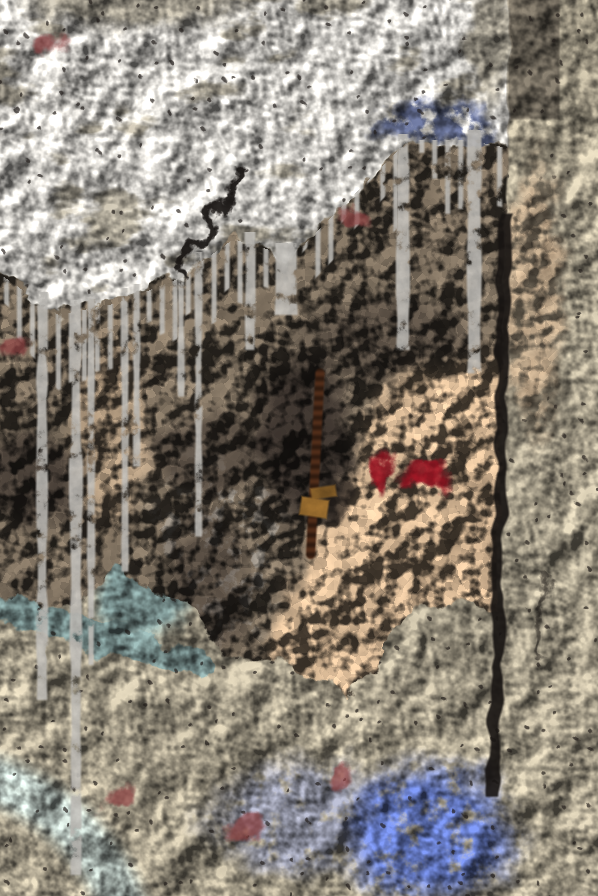
Give the GLSL for this texture, as a Shadertoy shader.

```glsl
// Weathered concrete wall: broken gravel, dripping white paint, rusty bar, dark seam.
const vec2 CANVAS = vec2(5.12, 7.68); // layout units, y down
const vec3 CONCRETE = vec3(.58, .55, .48), WHITE = vec3(.73, .72, .7),
  GRAVEL = vec3(.37, .33, .28), SUNLIT = vec3(.62, .53, .43), SHADOW = vec3(.13, .11, .1),
  BLUE = vec3(.34, .41, .66), TEAL = vec3(.38, .49, .5), ICE = vec3(.62, .68, .67),
  RED = vec3(.55, .07, .12), RUST = vec3(.25, .14, .08), BRASS = vec3(.55, .39, .17);
const vec2 LIGHT = vec2(.85, 1.1); // on gravel, on plaster
// Edge heights every half unit across
const float PAINT_EDGE[10] = float[](2.35, 2.7, 2.6, 2.4, 2.05, 2.2, 1.7, 1.2, 1.2, 1.3);
const float BREAK_EDGE[10] = float[](5.15, 5.2, 4.9, 5.15, 5.65, 5.7, 6., 5.2, 5.2, 5.2);
// Drips: x, lower end, half width
const vec3 DRIPS[11] = vec3[](vec3(.36, 6, .045), vec3(.65, 7.5, .05), vec3(.78, 5.7, .03),
  vec3(1.07, 4.9, .03), vec3(1.17, 4, .03), vec3(1.55, 3.4, .03), vec3(1.7, 4.6, .03),
  vec3(2.14, 3, .04), vec3(2.45, 2.7, .09), vec3(3.45, 3, .055), vec3(4.06, 3.2, .06));
const vec2 STAINS[6] = vec2[](vec2(1, 6.82), vec2(2.92, 6.65), vec2(2.08, 7.08),
  vec2(3.03, 1.86), vec2(.12, 3), vec2(.4, .38));
vec2 p, w; // position, and a ragged copy

float hash(vec2 q) { return fract(sin(dot(q, vec2(127.1, 311.7))) * 4375.85); }
float noise(vec2 q) {
  vec2 i = floor(q), f = fract(q), e = vec2(1, 0);
  f *= f * (3. - 2. * f);
  return mix(mix(hash(i), hash(i + e), f.x), mix(hash(i + e.yx), hash(i + 1.), f.x), f.y);
}
float fbm(vec2 q) {
  float sum = 0., amp = .5;
  for (int i = 0; i < 5; i++, amp *= .5) {
    sum += amp * noise(q);
    q = mat2(1.6, 1.2, -1.2, 1.6) * q + 3.7;
  }
  return sum;
}
// Cellular noise: distance and stone tint
vec2 cells(vec2 q) {
  vec2 best = vec2(9, 0);
  for (int k = 0; k < 9; k++) {
    vec2 c = floor(q) + vec2(k % 3, k / 3) - 1.;
    float d = length(c + vec2(hash(c), hash(c + 41.)) - q);
    if (d < best.x) best = vec2(d, hash(c + 17.));
  }
  return best;
}
// Heights of gravel and plaster
vec2 relief(vec2 q) {
  return vec2(.45 * fbm(q * 2.4) - .09 * cells(q * 6.5).x - .045 * cells(q * 15.).x,
    .13 * fbm(q * 3.5) + .016 * noise(q * 28.));
}
float blob(float x, float y, float rx, float ry) {
  return 1. - smoothstep(.6, 1.25, length((w - vec2(x, y)) / vec2(rx, ry)));
}
float stroke(float d, float r) { return 1. - smoothstep(-.015, .015, d - r); }
float line(vec2 q, vec2 a, vec2 b, float r) {
  b -= a; q -= a;
  return stroke(length(q - b * clamp(dot(q, b) / dot(b, b), 0., 1.)), r);
}
float slab(vec2 c, vec2 size, float tilt) {
  vec2 q = p - c;
  q = abs(q + tilt * vec2(q.y, -q.x)) - size;
  return stroke(max(q.x, q.y), 0.);
}
float profile(float edge[10], float x) {
  float t = clamp(x * 2., 0., 8.99);
  int i = int(t);
  return mix(edge[i], edge[i + 1], fract(t));
}

void mainImage(out vec4 fragColor, in vec2 fragCoord) {
  p = fragCoord / iResolution.xy;
  p = vec2(p.x, 1. - p.y) * CANVAS;
  w = p + .3 * (vec2(fbm(p * 5.), fbm(p * 5. + 19.)) - .48);
  float fine = fbm(p * 9.), tone = .8 + .25 * fbm(p * 1.7 + 5.) + .2 * fine;
  // Regions
  float seamX = 4.37 - .021 * p.y + .05 * (noise(p.yy * 5.) - .5);
  float left = stroke(p.x, seamX), top = profile(PAINT_EDGE, p.x);
  float paint = left * stroke(w.y, top);
  float chipped = blob(4.57, 2.5, .27, 1.2) * (1. - left);
  float rough = left * (1. - paint) * stroke(w.y, profile(BREAK_EDGE, w.x));
  rough = max(rough, .75 * chipped);
  // Smooth concrete with painted marks
  vec3 plain = CONCRETE * tone;
  float teal = max(line(w, vec2(0, 5.2), vec2(1.7, 5.7), .12), blob(1.2, 5.1, .4, .45));
  plain = mix(plain, TEAL, .8 * teal);
  float arc = abs(length(p - vec2(-.6, 8.35)) - 1.75);
  plain = mix(plain, ICE * (.85 + .3 * noise(vec2(arc * 25., p.x))), .8 - .8 * smoothstep(.1, .3, arc));
  float wash = max(blob(3.65, 7.15, .75, .6), .4 * blob(2.6, 7., .8, .5));
  plain = mix(plain, BLUE, wash * smoothstep(.15, .5, fine));
  plain = mix(plain, SHADOW, .45 * slab(vec2(4.57, .4), vec2(.22, .62), 0.));
  // Gravel, sunlit and shaded
  float sun = smoothstep(-.1, .12, w.x - 3.3 + .46 * (w.y - 3.3)) * smoothstep(3.9, 4.3, w.y + .25 * w.x);
  sun = max(max(sun, .8 * chipped), .5 * blob(.95, 3.7, .35, .9));
  vec3 gravel = mix(GRAVEL, SUNLIT, sun) * (tone - .08 + .28 * (cells(p * 15.).y - .5));
  gravel = mix(gravel, WHITE * .75, .5 * blob(1.9, 4.7, .6, .8) * smoothstep(.5, .65, fine));
  float dark = max(blob(2.6, 3.75, .46, .8), .8 * blob(.25, 4.1, .5, .4));
  dark = max(dark, .6 * max(blob(1.75, 5., .4, .65), blob(1.85, 3.9, .6, .35)));
  dark = max(dark, .5 * blob(3.3, 2.9, .75, .35));
  gravel = mix(gravel, SHADOW, .82 * dark * (1. - .85 * sun));
  // White coat with worn areas and ink
  float worn = max(blob(1.15, 0., .95, .28), blob(4.2, .3, .22, .6));
  worn = max(worn, smoothstep(.57, .7, fbm(p * vec2(2, 4) + 8.)));
  vec3 coat = mix(WHITE * tone, CONCRETE * .85, .75 * worn);
  float ink = max(blob(3.7, 1.02, .55, .16), blob(4.12, 1.15, .17, .25));
  coat = mix(coat, BLUE * .55, .8 * ink * smoothstep(.3, .55, fine));
  // Relief lit from the upper left
  const float e = .022;
  vec2 lit = clamp(1. + LIGHT * (relief(p + e) - relief(p - e)) / (2. * e), .4, 1.5);
  vec3 col = mix(mix(plain, coat, paint) * lit.y, gravel * lit.x, rough);
  vec2 pit = cells(p * 5.5 + .5 * fine);
  col = mix(col, SHADOW, .7 * (1. - rough) * step(.55, pit.y) * (1. - smoothstep(.05, .13, pit.x)));
  // Short scattered drips, then long ones
  float lane = p.x * 9., drip = left * stroke(abs(fract(lane) - .5) / 9., .022);
  drip *= step(top, p.y) * stroke(p.y - top, .7 * hash(vec2(floor(lane), 7)));
  for (int i = 0; i < 11; i++) {
    vec3 d = DRIPS[i];
    float run = step(profile(PAINT_EDGE, d.x) - .1, p.y) * stroke(p.y, d.y);
    d.z *= .65 + .6 * noise(vec2(p.y * 4., d.x * 9.));
    drip = max(drip, run * stroke(abs(p.x - d.x), d.z));
  }
  col = mix(col, WHITE * (.85 + .3 * fine), .88 * drip * smoothstep(.22, .42, fine));
  // Stains and red splashes
  for (int i = 0; i < 6; i++)
    col = mix(col, mix(RED, CONCRETE, .4), .7 * blob(STAINS[i].x, STAINS[i].y, .14, .1));
  float splash = max(blob(3.64, 4.1, .23, .11), blob(3.26, 4.06, .08, .19));
  col = mix(col, RED * (.6 + .8 * fine), .9 * splash);
  // Seam and cracks
  float gap = stroke(abs(p.x - seamX), .03 + .04 * noise(p.yy * 3.)) * stroke(abs(p.y - 4.33), 2.5);
  gap = max(gap, line(w, vec2(2.07, 1.4), vec2(1.58, 2.32), .028));
  gap = max(gap, .6 * line(w, vec2(4.64, 4.9), vec2(4.64, 5.6), .02));
  col = mix(col, SHADOW * .7, .92 * gap);
  // Rusty bar and brass blocks
  col = mix(col, SHADOW, .75 * blob(2.88, 4.3, .15, .2));
  col = mix(col, RUST * (1. + .25 * sin(p.y * 75.)), line(p, vec2(2.74, 3.2), vec2(2.66, 4.75), .04));
  col = mix(col, BRASS * (.6 + .5 * fine), slab(vec2(2.77, 4.22), vec2(.11, .05), -.15));
  col = mix(col, BRASS * (.8 + .4 * fine), slab(vec2(2.69, 4.35), vec2(.12, .08), .15));
  fragColor = vec4(col, 1);
}
```
